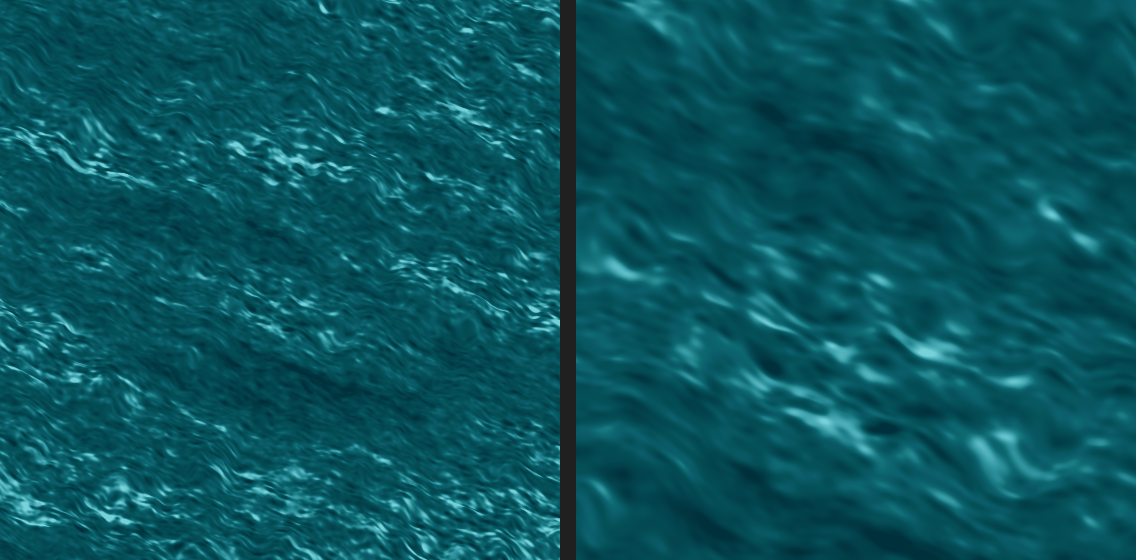
Left, the full canvas; right, a detail of the centre.
A Shadertoy shader for this texture:

```glsl
const float BAND_ANGLE   = 0.31;               // radians below the horizontal
const float STREAK_ANGLE = 0.37;
const float GRAIN_ANGLE  = 0.44;
const vec2  BAND_SIZE    = vec2(0.42, 0.075);  // cell length and thickness
const vec2  STREAK_SIZE  = vec2(0.080, 0.016);
const vec2  CREST_SIZE   = vec2(0.100, 0.021);
const vec2  GRAIN_SIZE   = vec2(0.021, 0.0068);
const vec2  FLECK_SIZE   = vec2(0.010, 0.0050);
const float WARP_SIZE    = 0.085;
const float WARP_AMOUNT  = 0.006;
const float CREST_WIDTH  = 0.32;
const float FOAM_GAIN    = 1.5;
const float SHADOW_GAIN  = 0.55;
const float HEIGHT_BIAS  = -0.08;

// Water colours from trough to foam, and the height at which each is reached
const int STOPS = 8;
const vec3 WATER[STOPS] = vec3[STOPS](
    vec3(0.00, 0.19, 0.23), vec3(0.01, 0.27, 0.31),
    vec3(0.02, 0.32, 0.35), vec3(0.04, 0.36, 0.41),
    vec3(0.05, 0.41, 0.44), vec3(0.13, 0.51, 0.55),
    vec3(0.25, 0.64, 0.68), vec3(0.47, 0.82, 0.85));
const float LEVEL[STOPS] = float[STOPS](
    -2.6, -1.17, -0.29, 0.29, 0.79, 1.37, 2.05, 3.2);

vec3 hash32(vec2 p) {
    vec3 q = fract(p.xyx * vec3(0.1031, 0.1030, 0.0973));
    q += dot(q, q.yxz + 33.33);
    return fract((q.xxy + q.yzz) * q.zyx);
}

// Cellular noise: one soft signed blob per jittered cell, about unit deviation
float cellNoise(vec2 p) {
    vec2 cell = floor(p);
    float sum = 0.0;
    for (int y = -1; y <= 1; y++)
    for (int x = -1; x <= 1; x++) {
        vec2 id = cell + vec2(x, y);
        vec3 rnd = hash32(id + 71.0);
        vec2 d = p - id - rnd.xy;
        sum += (2.0 * rnd.z - 1.0) * exp(-4.0 * dot(d, d));
    }
    return 2.76 * sum;
}

// Coordinates along and across a flow that falls to the right
vec2 flow(vec2 p, float angle) {
    float c = cos(angle), s = sin(angle);
    return vec2(c * p.x - s * p.y, s * p.x + c * p.y);
}

float bump(float x, float width) {
    return exp(-x * x / (width * width));
}

vec3 waterColor(float height) {
    vec3 color = WATER[0];
    for (int i = 1; i < STOPS; i++) {
        float t = (height - LEVEL[i - 1]) / (LEVEL[i] - LEVEL[i - 1]);
        color = mix(color, WATER[i], clamp(t, 0.0, 1.0));
    }
    return color;
}

void mainImage(out vec4 fragColor, in vec2 fragCoord) {
    vec2 uv = fragCoord / iResolution.y;

    // Bend the flow so the streaks waver
    vec2 p = uv;
    p.y += WARP_AMOUNT * cellNoise(uv / WARP_SIZE + 5.0);
    p.y += 0.5 * WARP_AMOUNT * cellNoise(uv / (0.4 * WARP_SIZE) + 40.0);

    // Wind bands, streaks and fine ripples
    vec2 streakPos = flow(p, STREAK_ANGLE);
    vec2 grainPos = flow(p, GRAIN_ANGLE);
    float band = cellNoise(flow(p, BAND_ANGLE) / BAND_SIZE + 13.0);
    float streak = cellNoise(streakPos / STREAK_SIZE + 29.0);
    float grain = cellNoise(grainPos / GRAIN_SIZE);
    float fleck = cellNoise(grainPos / FLECK_SIZE + 57.0);
    float activity = smoothstep(-1.2, 1.6, band + 0.5 * streak);

    // Thin broken foam lines, each with a dark lip on one side
    float ridge = cellNoise(streakPos / CREST_SIZE + 83.0) + 0.12 * grain;
    float gate = activity * smoothstep(-0.9, 1.3, grain + 0.6 * streak);
    float foam = FOAM_GAIN * gate * bump(ridge, CREST_WIDTH);
    float shadow = SHADOW_GAIN * activity * bump(ridge - 0.75, CREST_WIDTH);

    float ripple = 0.85 * grain + 0.45 * fleck;
    float height = HEIGHT_BIAS + mix(0.5, 1.05, activity) * ripple
                 + 0.33 * streak + 0.33 * band + foam - shadow;

    fragColor = vec4(waterColor(height), 1.0);
}
```
